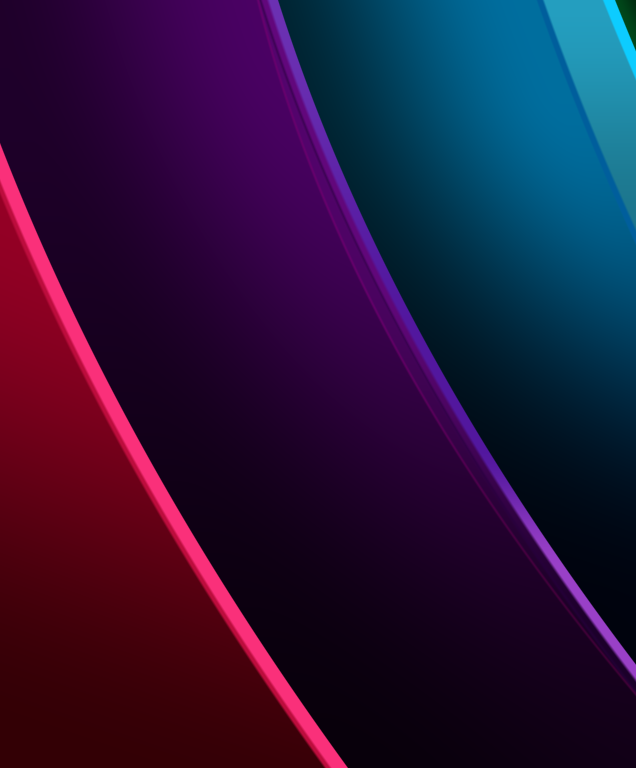
Give the GLSL for this background, as a Shadertoy shader.

```glsl
// Layered curved panels in crimson, purple, teal and cyan, each with a lit rim.
// Every border is a parabola x(y); its approximate signed distance drives the
// panel masks, the rim strips and the soft shading across each panel.

// Signed distance to x = c.x + c.y*y + c.z*y*y, positive on the right
float curveDist(vec2 p, vec3 c) {
    float x = c.x + p.y * (c.y + c.z * p.y);
    float slope = c.y + 2.0 * c.z * p.y;
    return (p.x - x) / sqrt(1.0 + slope * slope);
}

// Antialiased mask of the side where d is positive
float side(float d, float soft) {
    return smoothstep(-soft, soft, d);
}

// Soft line of a given half width
float line(float d, float halfWidth, float soft) {
    return 1.0 - smoothstep(halfWidth - soft, halfWidth + soft, abs(d));
}

vec3 crimsonPanel(float y, float d) {
    float light = 1.0 - smoothstep(0.25, 1.12, y + 0.55 * max(-d - 0.03, 0.0));
    return mix(vec3(0.20, 0.0, 0.02), vec3(0.58, 0.0, 0.145), light);
}

vec3 purplePanel(float y, float d) {
    float glow = 1.0 - smoothstep(0.02, 0.36, -d);
    float fade = 1.0 - smoothstep(0.05, 1.05, y);
    vec3 shade = mix(vec3(0.03, 0.0, 0.04), vec3(0.12, 0.0, 0.165), fade);
    vec3 lit = mix(vec3(0.07, 0.0, 0.09), vec3(0.29, 0.005, 0.39), fade);
    return mix(shade, lit, glow);
}

vec3 tealPanel(float y, float d) {
    float glow = smoothstep(-0.04, 0.30, d);
    float fade = 1.0 - smoothstep(0.12, 0.82, y);
    vec3 shade = mix(vec3(0.0, 0.01, 0.05), vec3(0.0, 0.13, 0.18), fade);
    vec3 lit = mix(vec3(0.0, 0.02, 0.08), vec3(0.0, 0.43, 0.62), fade);
    return mix(shade, lit, glow);
}

void mainImage(out vec4 fragColor, in vec2 fragCoord) {
    // Height is one unit, y runs downward from the top edge
    vec2 p = fragCoord / iResolution.y;
    p.y = 1.0 - p.y;
    float aa = 0.8 / iResolution.y;

    float rose = curveDist(p, vec3(-0.0646, 0.3077, 0.2100));
    float hair = curveDist(p, vec3(0.3359, 0.2465, 0.3295));
    float violet = curveDist(p, vec3(0.3620, 0.3169, 0.2562));
    float glass = curveDist(p, vec3(0.6990, 0.3500, 0.1736));
    float outer = curveDist(p, vec3(0.8008, 0.4000, 0.1500));

    // Crimson panel and its pink rim
    vec3 col = crimsonPanel(p.y, rose);
    col = mix(col, vec3(0.74, 0.05, 0.24), side(rose + 0.024, 2.0 * aa));
    col = mix(col, vec3(0.98, 0.19, 0.48), side(rose + 0.018, 2.0 * aa));

    // Purple panel with a magenta bevel and a hairline
    vec3 purple = purplePanel(p.y, violet);
    float low = smoothstep(0.35, 0.85, p.y);
    vec3 bevel = mix(vec3(0.40, 0.03, 0.50), vec3(0.11, 0.0, 0.17), low);
    purple = mix(purple, bevel, 0.35 * side(hair, aa));
    purple = mix(purple, bevel, 0.8 * side(violet + 0.023, 3.0 * aa));
    purple = mix(purple, vec3(0.15, 0.0, 0.24), 0.6 * line(violet + 0.022, 0.0015, 2.0 * aa));
    vec3 hairColor = mix(vec3(0.42, 0.0, 0.43), vec3(0.28, 0.0, 0.23), low);
    purple = mix(purple, hairColor, 0.8 * line(hair, 0.0014, 1.5 * aa));

    // Violet rim, brighter toward both ends
    vec3 rim = mix(vec3(0.42, 0.19, 0.70), vec3(0.32, 0.09, 0.62), smoothstep(0.0, 0.45, p.y));
    rim = mix(rim, vec3(0.60, 0.25, 0.78), smoothstep(0.58, 0.74, p.y));
    purple = mix(purple, rim, side(violet + 0.0125, 2.5 * aa));
    col = mix(col, purple, side(rose, aa));

    // Teal panel, blue bevel and translucent cyan band
    vec3 teal = tealPanel(p.y, violet);
    teal = mix(teal, vec3(0.0, 0.37, 0.61), side(glass, 1.5 * aa));
    vec3 cyan = mix(vec3(0.14, 0.62, 0.75), vec3(0.11, 0.46, 0.55), smoothstep(0.0, 0.30, p.y));
    teal = mix(teal, cyan, side(glass - 0.008, 2.0 * aa));

    // Bright outer rim and the green corner
    teal = mix(teal, vec3(0.05, 0.80, 1.0), side(outer + 0.0145, 1.5 * aa));
    vec3 green = mix(vec3(0.0, 0.28, 0.10), vec3(0.0, 0.16, 0.06), smoothstep(0.0, 0.03, outer));
    teal = mix(teal, green, side(outer, aa));
    col = mix(col, teal, side(violet, aa));

    fragColor = vec4(col, 1.0);
}
```
